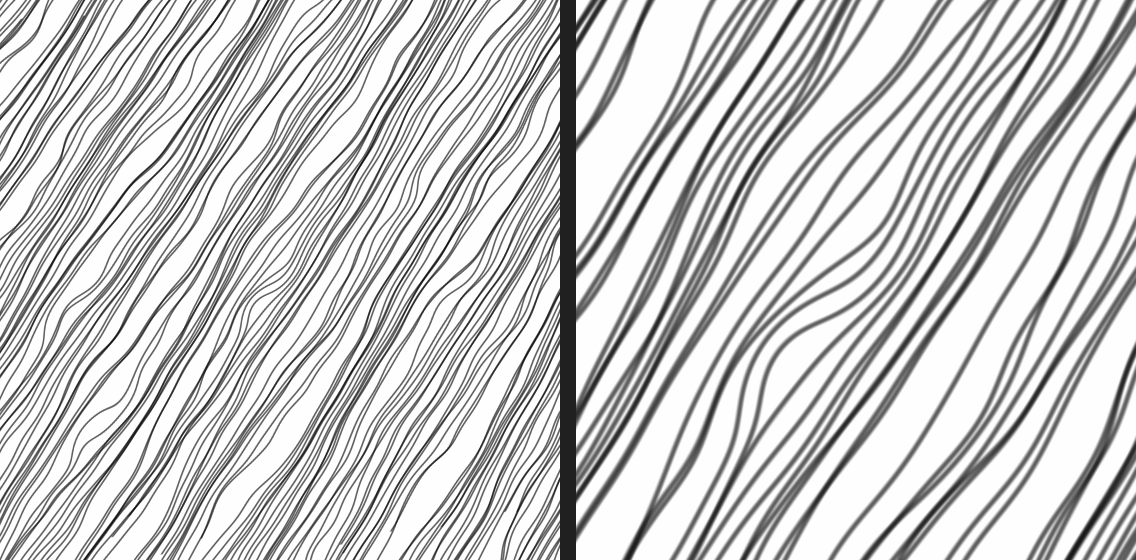
Left, the full canvas; right, a detail of the centre.
A WebGL 2 fragment shader for this pattern:

```glsl
#version 300 es
precision highp float;
// Draws dense, wavering pen strokes that run diagonally and gather into loose bundles.

uniform vec2 u_resolution;
out vec4 outColor;

const vec3 PAPER = vec3(0.995);
const vec3 INK = vec3(0.03);
const float TAU = 6.2831853;
const float STROKE_ANGLE = 0.99;   // radians above the horizontal
const float SPACING = 0.0087;      // mean gap between strokes
const float STROKE_RADIUS = 0.0027;
const float STROKE_OPACITY = 0.64;
const int REACH = 5;               // neighbouring strokes tested on each side

float hash(float index, float salt) {
    return fract(sin(index * 127.1 + salt * 311.7) * 43758.55);
}

// Sine with a random phase for each stroke.
float randomWave(float t, float frequency, float index, float salt) {
    return sin(t * frequency + TAU * hash(index, salt));
}

// Shared warp of the across coordinate: fanning, bundling and common wiggles.
float bundleWarp(float along, float across) {
    float fan = 0.09 * (along - 0.7) * across;
    float bundles = 0.0080 * sin(43.0 * across + 4.0 * along + 1.3)
                  + 0.0045 * sin(71.0 * across - 7.0 * along + 4.1)
                  + 0.0060 * sin(19.0 * across + 9.0 * along);
    float wiggle = 0.0022 * sin(27.0 * along + 15.0 * across + 2.0 * sin(9.0 * across))
                 + 0.0012 * sin(46.0 * along - 33.0 * across + 2.0);
    return across + fan + bundles + wiggle;
}

// Private drift of one stroke: slow wander plus the tremor of a hand.
float strokeDrift(float along, float index) {
    float looseness = mix(0.4, 1.0, hash(index, 1.0));
    float wander = 0.0100 * randomWave(along, 3.7, index, 2.0)
                 + 0.0045 * randomWave(along, 9.3, index, 3.0);
    float tremor = 0.0012 * randomWave(along, 31.0, index, 4.0)
                 + 0.0005 * randomWave(along, 67.0, index, 5.0);
    return looseness * wander + tremor;
}

// Ragged stroke ends: a few start late, and those at the upper left stop early.
float strokeExtent(float height, float rest, float index, float blur) {
    float bottom = 0.09 - hash(index, 6.0);
    float top = 0.92 + 0.35 * hash(index, 7.0) + 3.0 * max(0.0, rest + 0.25);
    return smoothstep(bottom - blur, bottom + blur, height)
         * (1.0 - smoothstep(top - blur, top + blur, height));
}

float strokeProfile(float dist, float radius) {
    return STROKE_OPACITY * (1.0 - smoothstep(0.08 * radius, radius, dist));
}

void main() {
    vec2 p = gl_FragCoord.xy / u_resolution.y;
    float pixel = 1.0 / u_resolution.y;

    // Stroke frame: one axis along the strokes, one across them.
    vec2 direction = vec2(cos(STROKE_ANGLE), sin(STROKE_ANGLE));
    float along = dot(p, direction);
    float across = dot(p, vec2(direction.y, -direction.x));

    // The warp gradient keeps the stroke width even inside tight bundles.
    float warped = bundleWarp(along, across);
    float stretch = length(vec2(dFdx(warped), dFdy(warped))) / pixel;
    float radius = max(STROKE_RADIUS, 1.3 * pixel);

    // Overlapping strokes darken each other.
    float clearPaper = 1.0;
    float nearest = floor(warped / SPACING);
    for (int i = -REACH; i <= REACH; i++) {
        float index = nearest + float(i);
        float jitter = 3.4 * (hash(index, 8.0) - 0.5);
        float rest = (index + 0.5 + jitter) * SPACING;
        float dist = abs(warped - rest - strokeDrift(along, index)) / max(stretch, 0.2);
        float ink = strokeProfile(dist, radius) * strokeExtent(p.y, rest, index, pixel);
        clearPaper *= 1.0 - ink;
    }

    outColor = vec4(mix(INK, PAPER, clearPaper), 1.0);
}
```
